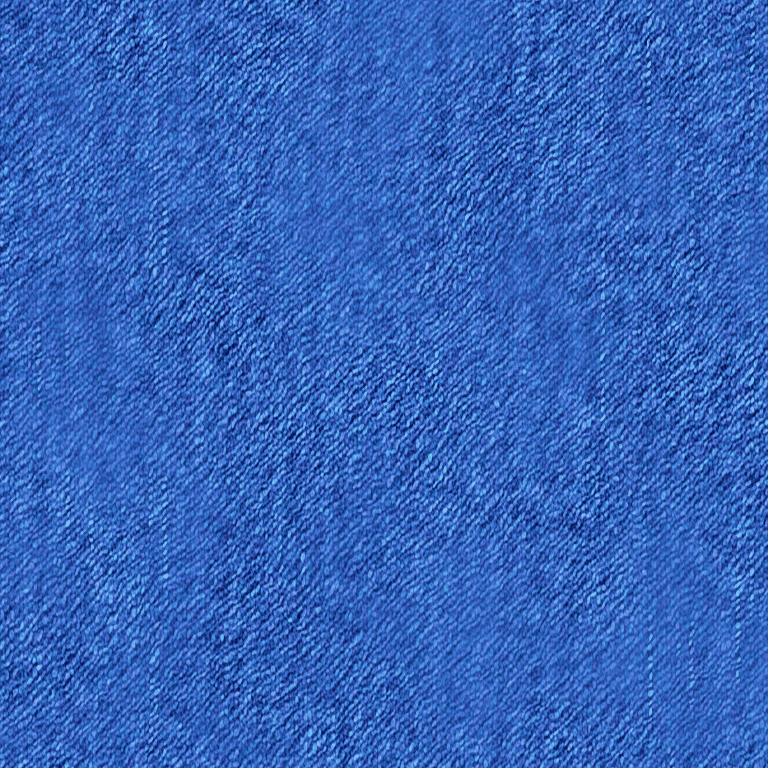
Write a three.js fragment shader that draws this texture.

```glsl
// Blue denim: slim leaning stitches stand in vertical yarn columns, each column
// stepped upward from the last so that the stitches line up in a steep twill.
// Gradient noise roughens the weave and adds fibres, grooves and faded streaks.

#define COLUMNS 165.0        // warp yarns across the canvas
#define ROWS 84.0            // stitches up each yarn
#define TWILL_STEP 0.54      // rise from yarn to yarn, in stitches
#define LEAN 0.85            // slant of a stitch, in yarn widths
#define WEAVE_CONTRAST 2.0
#define STITCH_VARIATION 1.6
#define FIBRE_STRENGTH 2.1
#define GROOVE_STRENGTH 1.5
#define STREAK_STRENGTH 1.9
#define FADE_STRENGTH 0.45
#define PATCH_STRENGTH 0.3

varying vec2 vUv;

float hash(vec2 p) {
  vec3 q = fract(vec3(p.xyx) * vec3(0.1031, 0.1030, 0.0973));
  q += dot(q, q.yzx + 33.33);
  return fract((q.x + q.y) * q.z);
}

float cornerSlope(vec2 corner, vec2 offset) {
  float angle = 6.2832 * hash(corner);
  return dot(vec2(cos(angle), sin(angle)), offset);
}

// Gradient noise, roughly -0.7 to 0.7
float noise(vec2 p) {
  vec2 i = floor(p);
  vec2 f = p - i;
  vec2 s = f * f * f * (f * (f * 6.0 - 15.0) + 10.0);
  vec2 e = vec2(1.0, 0.0);
  float low = mix(cornerSlope(i, f), cornerSlope(i + e, f - e), s.x);
  float high = mix(cornerSlope(i + e.yx, f - e.yx), cornerSlope(i + 1.0, f - 1.0), s.x);
  return mix(low, high, s.y);
}

// Nearest stitch: x = height, y = random value, z = yarn index
vec3 stitchAt(vec2 p) {
  float x = p.x * COLUMNS;
  vec3 best = vec3(0.0, 0.5, floor(x));
  for (int i = -1; i <= 1; i++) {
    float yarn = floor(x) + float(i);
    float jitter = 0.3 * hash(vec2(yarn, 7.0));
    float y = p.y * ROWS - yarn * TWILL_STEP + jitter;
    float dy = fract(y) - 0.5;
    float dx = x - yarn - 0.5 - LEAN * dy;
    float body = 1.0 - smoothstep(0.42, 1.0, length(vec2(dx * 1.75, dy * 2.0)));
    if (body > best.x) {
      best = vec3(body, hash(vec2(yarn + 11.0, floor(y) + 300.0)), yarn);
    }
  }
  return best;
}

// Faded dashes running along a few of the yarns
float streakAt(float yarn, float y) {
  float chosen = smoothstep(0.8, 0.95, hash(vec2(yarn, 41.0)));
  return chosen * smoothstep(-0.05, 0.3, noise(vec2(yarn * 7.37, y * 5.0)));
}

// Indigo ramp over a tone of about zero mean and unit spread
vec3 denimColour(float tone) {
  vec3 deep = vec3(0.02, 0.07, 0.31);
  vec3 navy = vec3(0.07, 0.18, 0.48);
  vec3 indigo = vec3(0.18, 0.37, 0.73);
  vec3 sky = vec3(0.28, 0.50, 0.86);
  vec3 pale = vec3(0.37, 0.60, 0.89);
  vec3 glint = vec3(0.46, 0.76, 0.96);
  vec3 c = mix(deep, navy, clamp((tone + 2.8) / 1.1, 0.0, 1.0));
  c = mix(c, indigo, clamp((tone + 1.7) / 1.56, 0.0, 1.0));
  c = mix(c, sky, clamp((tone + 0.14) / 1.15, 0.0, 1.0));
  c = mix(c, pale, clamp((tone - 1.01) / 0.87, 0.0, 1.0));
  return mix(c, glint, clamp((tone - 1.88) / 1.3, 0.0, 1.0));
}

void main() {
  // Bent and roughened cloth
  vec2 bend = vec2(0.004 * noise(vUv * 4.0 + 3.0), 0.022 * noise(vUv * 6.0 + 20.0));
  vec2 rough = vec2(noise(vUv * 75.0 + 50.0), 1.6 * noise(vUv * 65.0 + 90.0));
  vec3 stitch = stitchAt(vUv + bend + 0.0035 * rough);

  // Worn areas have a softer weave
  float wear = noise(vUv * vec2(5.0, 3.5) + 9.0) + 0.5 * noise(vUv * 11.0 + 31.0);
  float crispness = clamp(1.0 - 0.8 * wear, 0.6, 1.4);
  float tone = WEAVE_CONTRAST * (stitch.x - 0.41);
  tone += STITCH_VARIATION * (stitch.y - 0.5) * (0.3 + 0.7 * stitch.x);

  // Fine fibres and steep diagonal grooves
  tone += FIBRE_STRENGTH * noise(vUv * vec2(330.0, 210.0));
  vec2 twill = vec2(dot(vUv, vec2(0.6, 0.8)), dot(vUv, vec2(0.8, -0.6)));
  tone += GROOVE_STRENGTH * noise(twill * vec2(32.0, 120.0) + 70.0);
  tone *= crispness;

  // Vertical fading and broad patches
  tone += STREAK_STRENGTH * streakAt(stitch.z, vUv.y) * (stitch.x - 0.2);
  tone += FADE_STRENGTH * noise(vec2(vUv.x * 48.0, vUv.y * 3.0) + 15.0);
  tone += PATCH_STRENGTH * noise(vUv * 4.0 + 80.0);

  // Slight violet or cyan tint from stitch to stitch
  vec3 tint = vec3(0.05, -0.03, 0.0) * (fract(stitch.y * 17.0) - 0.5);
  gl_FragColor = vec4(denimColour(tone) + tint, 1.0);
}
```
